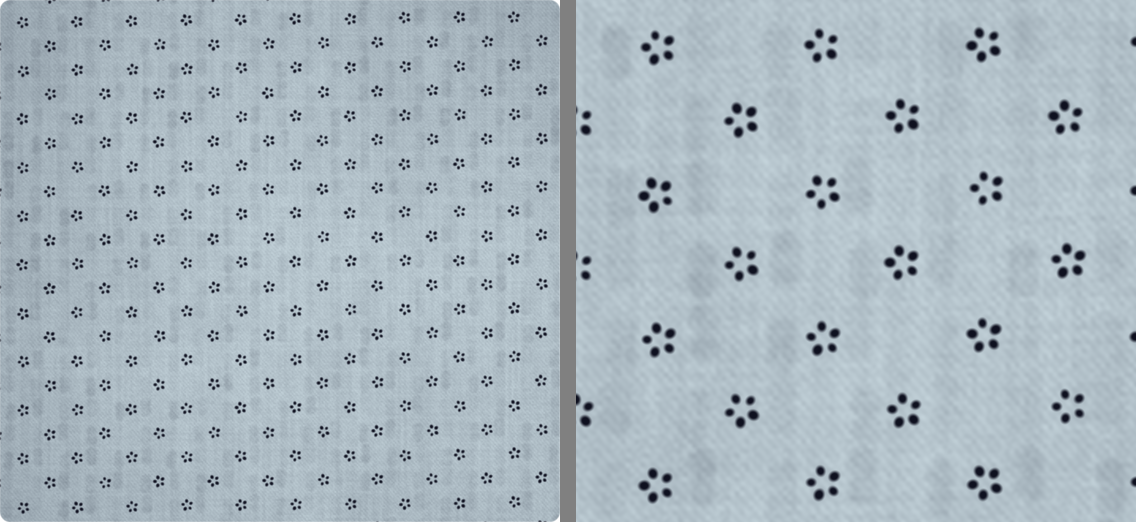
Left, the full canvas; right, a detail of the centre.
A WebGL 2 fragment shader for this pattern:

```glsl
#version 300 es
precision highp float;
// Woven blue-grey cotton printed with small five-dot flowers on a half-drop grid.
// Two interleaved lattices place the flowers and the faint blots behind them;
// value noise and fine diagonal ribs give the cloth its grain, streaks and shading.

#define PITCH vec2(0.1046, 0.0930)    // flower spacing, in canvas heights
#define ORIGIN vec2(0.0440, 0.0275)   // first flower at the lower left
#define SKEW 0.0102                   // rise of the rows to the right
#define RING 0.0080                   // flower centre to dot centre
#define DOT 0.0029                    // dot radius
#define JITTER 0.0012                 // print misplacement
#define BLOT_SHIFT vec2(0.0262, 0.0040)
#define BLOT_TONE 0.40
#define RIBS 185.0                    // diagonal ribs per canvas height
#define CORNER 0.020                  // rounded corner radius

uniform vec2 u_resolution;
out vec4 fragColor;

const float TAU = 6.2831853;
const vec3 SHADE = vec3(0.555, 0.605, 0.645);
const vec3 LIGHT = vec3(0.745, 0.805, 0.835);
const vec3 INK = vec3(0.035, 0.040, 0.100);
const vec3 PAPER = vec3(1.0);

float hash(vec2 p) {
    return fract(sin(dot(p, vec2(127.1, 311.7))) * 43758.5453);
}

float noise(vec2 p) {
    vec2 i = floor(p), f = fract(p);
    f = f * f * (3.0 - 2.0 * f);
    return mix(mix(hash(i), hash(i + vec2(1.0, 0.0)), f.x),
               mix(hash(i + vec2(0.0, 1.0)), hash(i + vec2(1.0, 1.0)), f.x), f.y);
}

// Distance to a ring of five dots, each slightly stretched outward
float flower(vec2 p, vec2 seed) {
    p += (vec2(hash(seed), hash(seed + 7.3)) - 0.5) * 2.0 * JITTER;
    float turn = (hash(seed + 3.1) - 0.5) * 0.4;
    float d = 1.0;
    for (int i = 0; i < 5; i++) {
        float k = float(i);
        float a = 0.5 * TAU + k * TAU / 5.0 + turn;
        vec2 dir = vec2(cos(a), sin(a));
        vec2 v = p - dir * RING;
        v = vec2(dot(v, dir) * 0.92, dot(v, vec2(-dir.y, dir.x)) * 1.06);
        float size = DOT * mix(0.86, 1.12, hash(seed + k * 1.7));
        d = min(d, length(v) - size);
    }
    return d;
}

// Soft two-lobed mark showing through from behind
float blot(vec2 p, vec2 seed) {
    p.x += (hash(seed + 5.9) - 0.5) * 0.006;
    p.y = abs(p.y) - 0.0075;
    float lobe = length(p * vec2(1.0, 0.9));
    return smoothstep(0.0135, 0.006, lobe) * mix(0.25, 1.0, hash(seed + 9.2));
}

// Position inside the nearest lattice cell; id receives the cell number
vec2 cell(vec2 p, float drop, out vec2 id) {
    vec2 q = p / PITCH - 0.5 * drop;
    id = floor(q + 0.5);
    return (q - id) * PITCH;
}

void main() {
    float pixel = 1.0 / u_resolution.y;
    vec2 p = gl_FragCoord.xy * pixel;
    vec2 extent = vec2(u_resolution.x * pixel, 1.0);
    vec2 cloth = vec2(p.x, p.y - SKEW * p.x) - ORIGIN;

    // Flowers and blots on both lattices
    float print = 1.0, ghost = 0.0;
    for (int i = 0; i < 2; i++) {
        float drop = float(i);
        vec2 id;
        vec2 local = cell(cloth, drop, id);
        print = min(print, flower(local, id + drop * 41.0));
        for (int j = 0; j < 2; j++) {
            float side = float(j) * 2.0 - 1.0;
            local = cell(cloth + side * BLOT_SHIFT, drop, id);
            ghost = max(ghost, blot(local, id + drop * 23.0 + side * 57.0));
        }
    }
    ghost *= mix(0.4, 1.1, noise(p * 90.0));

    // Broad light, brightest right of centre, dimmest at the upper left
    vec2 away = p - extent * vec2(0.60, 0.44);
    float tone = 0.80 - 0.75 * dot(away, away);
    tone += (noise(p * 4.0) - 0.5) * 0.22 + (noise(p * 13.0 + 17.0) - 0.5) * 0.12;

    // Weave: streaks along both threads, diagonal ribs and grain
    tone += (noise(p * vec2(170.0, 7.0)) - 0.5) * 0.18;
    tone += (noise(p * vec2(9.0, 190.0) + 31.0) - 0.5) * 0.11;
    tone += sin(TAU * RIBS * (p.x * 0.75 + p.y * 0.66)) * 0.06;
    tone += (noise(p * 330.0) - 0.5) * 0.24;
    tone -= BLOT_TONE * ghost;
    vec3 color = mix(SHADE, LIGHT, clamp(tone, -0.1, 1.1));

    // Ink with slightly bled edges
    float soft = 0.0011 + 0.6 * pixel;
    color = mix(color, INK, 0.97 * smoothstep(soft, -soft, print));

    // Rounded outer corners
    vec2 edge = abs(p - 0.5 * extent) - 0.5 * extent + CORNER;
    float outside = length(max(edge, 0.0)) - CORNER;
    color = mix(color, PAPER, smoothstep(-pixel, pixel, outside));

    fragColor = vec4(color, 1.0);
}
```
